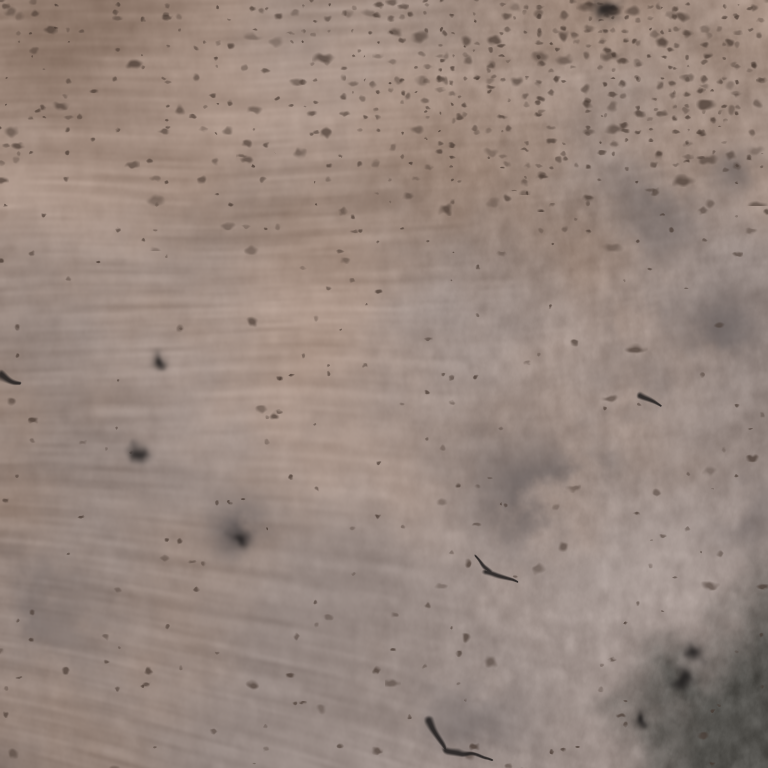
A Shadertoy shader for this texture:

```glsl
const vec3 PALE = vec3(0.685, 0.600, 0.550);
const vec3 TAN = vec3(0.600, 0.515, 0.462);
const vec3 GREY = vec3(0.570, 0.525, 0.510);
const vec3 STAIN = vec3(0.345, 0.325, 0.330);
const vec3 MOSS = vec3(0.270, 0.270, 0.255);
const vec3 SPECK = vec3(0.270, 0.215, 0.185);
const vec3 CRACK = vec3(0.120, 0.110, 0.110);

float hash(vec2 p) {
    return fract(sin(dot(p, vec2(127.1, 311.7))) * 43758.5453);
}

float noise(vec2 p) {
    vec2 i = floor(p), f = fract(p);
    f = f * f * (3.0 - 2.0 * f);
    return mix(mix(hash(i), hash(i + vec2(1, 0)), f.x),
               mix(hash(i + vec2(0, 1)), hash(i + vec2(1, 1)), f.x), f.y);
}

float fbm(vec2 p) {
    float sum = 0.0, amp = 0.5;
    for (int i = 0; i < 5; i++) {
        sum += amp * noise(p);
        p = mat2(1.6, 1.2, -1.2, 1.6) * p + 3.7;
        amp *= 0.5;
    }
    return sum;
}

float blob(vec2 p, vec2 center, float radius) {
    vec2 d = (p - center) / radius;
    return exp(-dot(d, d));
}

float segment(vec2 p, vec2 a, vec2 b, float width) {
    vec2 ab = b - a;
    float t = clamp(dot(p - a, ab) / dot(ab, ab), 0.0, 1.0);
    float w = width * (1.0 - 0.6 * t);
    return 1.0 - smoothstep(0.2 * w, 1.5 * w, length(p - a - ab * t));
}

// One jittered fleck per cell, kept where its hash is below the density
float flecks(vec2 p, float cells, float density, float seed) {
    vec2 q = p * cells, id = floor(q);
    float size = mix(0.10, 0.24, hash(id + seed + 5.1));
    float stretch = mix(1.0, 2.2, pow(hash(id + seed + 9.4), 3.0));
    vec2 jitter = vec2(hash(id + seed + 1.3), hash(id + seed + 2.7)) - 0.5;
    vec2 d = fract(q) - 0.5 - jitter * vec2(0.2, 0.5);
    d += 0.16 * (vec2(noise(q * 4.0), noise(q * 4.0 + 17.0)) - 0.5);
    float shape = 1.0 - smoothstep(0.35, 1.3, length(d / vec2(stretch, 1.0)) / size);
    return shape * step(hash(id + seed), density) * mix(0.35, 0.9, hash(id + seed + 7.7));
}

// Height across the fibres, which rise gently above and fall below
float fibreHeight(vec2 p) {
    float slope = mix(-0.25, 0.06, smoothstep(-0.1, 0.6, p.y));
    return p.y - slope * p.x + 0.035 * noise(p * vec2(3.0, 4.0));
}

float stains(vec2 p) {
    // x, y, radius, strength
    const vec4 spots[11] = vec4[11](
        vec4(0.69, 0.35, 0.075, 1.0), vec4(0.77, 0.38, 0.040, 0.8),
        vec4(0.94, 0.57, 0.050, 0.9), vec4(0.83, 0.59, 0.040, 0.7),
        vec4(0.85, 0.72, 0.070, 0.6), vec4(0.96, 0.78, 0.030, 0.8),
        vec4(0.31, 0.31, 0.035, 1.1), vec4(0.61, 0.05, 0.080, 0.6),
        vec4(0.83, 0.48, 0.040, 0.6), vec4(0.04, 0.19, 0.100, 0.5),
        vec4(0.97, 0.33, 0.045, 0.6));
    float sum = 0.0;
    for (int i = 0; i < 11; i++) sum += spots[i].w * blob(p, spots[i].xy, spots[i].z);
    return min(sum, 1.1) * smoothstep(0.25, 0.68, fbm(p * 17.0));
}

float knots(vec2 p) {
    // x, y, radius
    const vec3 holes[7] = vec3[7](
        vec3(0.18, 0.41, 0.011), vec3(0.79, 0.987, 0.014), vec3(0.205, 0.53, 0.009),
        vec3(0.905, 0.15, 0.011), vec3(0.89, 0.114, 0.012), vec3(0.834, 0.063, 0.008),
        vec3(0.31, 0.298, 0.012));
    vec2 q = p + 0.012 * (vec2(noise(p * 75.0), noise(p * 75.0 + 31.0)) - 0.5);
    float sum = 0.0;
    for (int i = 0; i < 7; i++) sum += blob(q, holes[i].xy, holes[i].z);
    return min(sum, 1.0);
}

float cracks(vec2 p) {
    vec2 q = p + 0.006 * (vec2(noise(p * 60.0), noise(p * 60.0 + 9.0)) - 0.5);
    float c = segment(q, vec2(0.638, 0.253), vec2(0.620, 0.275), 0.004);
    c = max(c, segment(q, vec2(0.632, 0.254), vec2(0.675, 0.242), 0.004));
    c = max(c, segment(q, vec2(0.560, 0.060), vec2(0.580, 0.025), 0.005));
    c = max(c, segment(q, vec2(0.580, 0.025), vec2(0.640, 0.011), 0.004));
    c = max(c, segment(q, vec2(0.835, 0.486), vec2(0.862, 0.472), 0.004));
    return max(c, segment(q, vec2(0.0, 0.510), vec2(0.028, 0.501), 0.005));
}

void mainImage(out vec4 fragColor, in vec2 fragCoord) {
    vec2 p = fragCoord / iResolution.xy;
    float v = fibreHeight(p);

    // Broad tone: warm tan above, greyer below and to the right
    float cloud = fbm(vec2(p.x * 3.0, v * 7.0));
    vec3 color = mix(TAN, PALE, smoothstep(0.25, 0.72, cloud));
    float cool = 0.85 - 0.75 * p.y + 0.3 * p.x + 1.1 * (fbm(p * 5.0 + 8.0) - 0.5);
    color = mix(color, GREY + 0.12 * (cloud - 0.45), 0.8 * smoothstep(0.15, 1.0, cool));
    color += 0.05 * blob(p, vec2(0.88, 0.28), 0.13) - 0.06 * blob(p, vec2(0.12, 0.95), 0.18);

    // Fine fibres, fading into mottling on the right
    float fibre = noise(vec2(p.x * 6.0, v * 105.0)) + 0.6 * noise(vec2(p.x * 14.0, v * 190.0)) - 0.8;
    float mottle = fbm(p * vec2(70.0, 50.0)) - 0.48;
    float right = smoothstep(0.4, 0.7, p.x);
    color += fibre * mix(0.055, 0.025, right) + mottle * mix(0.06, 0.13, right);

    // Soft stains and the mossy corner
    color = mix(color, STAIN, 0.62 * stains(p));
    float corner = blob(p, vec2(1.03, 0.03), 0.19) + 0.5 * (fbm(p * 14.0) - 0.5);
    color = mix(color, MOSS + 0.2 * mottle, 0.85 * smoothstep(0.15, 0.65, corner));

    // Flecks crowd the upper right
    float crowd = smoothstep(0.62, 1.0, p.y) * mix(0.15, 0.5, smoothstep(0.2, 0.6, p.x)) + 0.035;
    for (int i = 0; i < 3; i++) {
        float layer = float(i);
        float f = flecks(p + 0.137 * layer, 32.0 + 15.0 * layer, crowd, 20.0 * layer);
        color = mix(color, SPECK, 0.8 * f);
    }

    color = mix(color, CRACK, 0.8 * knots(p));
    color = mix(color, CRACK, 0.85 * cracks(p));
    fragColor = vec4(clamp(color, 0.0, 1.0), 1.0);
}
```
